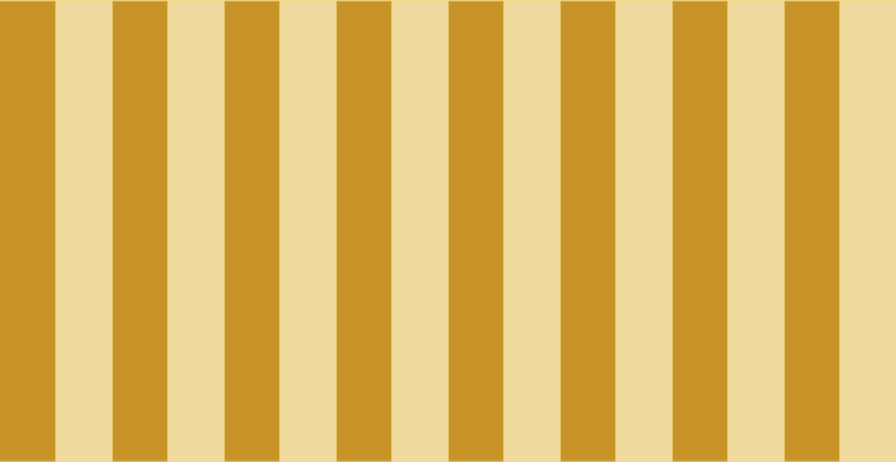
Give the GLSL for this pattern, as a WebGL 2 fragment shader.

```glsl
#version 300 es
precision highp float;
// Vertical ochre and cream stripes with hairline pale-gold seams and trim.

uniform vec2 u_resolution;
out vec4 fragColor;

// Lengths are fractions of the canvas width.
const float REPEATS = 8.0;
const float STRIPES = 2.0 * REPEATS;
const float SEAM_WIDTH = 0.0016;
const float TRIM_WIDTH = 0.0016;
const float SEAM_OPACITY = 0.85;
const float TOP_OPACITY = 0.8;
const float BOTTOM_OPACITY = 0.45;

const vec3 OCHRE = vec3(0.784, 0.576, 0.160);
const vec3 CREAM = vec3(0.941, 0.855, 0.627);
const vec3 PALE_GOLD = vec3(0.960, 0.870, 0.530);

// Share of a pixel, centred at distance d, covered by a line of given width.
float lineCoverage(float d, float width, float pixel) {
    float low = max(d - 0.5 * pixel, -0.5 * width);
    float high = min(d + 0.5 * pixel, 0.5 * width);
    return max(high - low, 0.0) / pixel;
}

void main() {
    float pixel = 1.0 / u_resolution.x;
    vec2 p = gl_FragCoord.xy * pixel;
    float height = u_resolution.y * pixel;

    // Nearest inner boundary between two stripes
    float boundary = clamp(round(p.x * STRIPES), 1.0, STRIPES - 1.0);
    float offset = p.x - boundary / STRIPES;

    // Ochre leads each repeat, cream follows
    float creamOnRight = mod(boundary, 2.0);
    float rightSide = clamp(offset / pixel + 0.5, 0.0, 1.0);
    float cream = mix(1.0 - rightSide, rightSide, creamOnRight);
    vec3 color = mix(OCHRE, CREAM, cream);

    // Seams between stripes
    float seam = lineCoverage(offset, SEAM_WIDTH, pixel);
    color = mix(color, PALE_GOLD, seam * SEAM_OPACITY);

    // Trim along the top and bottom
    float top = lineCoverage(height - p.y - 0.5 * TRIM_WIDTH, TRIM_WIDTH, pixel);
    float bottom = lineCoverage(p.y - 0.5 * TRIM_WIDTH, TRIM_WIDTH, pixel);
    color = mix(color, PALE_GOLD, top * TOP_OPACITY);
    color = mix(color, PALE_GOLD, bottom * BOTTOM_OPACITY);

    fragColor = vec4(color, 1.0);
}
```
